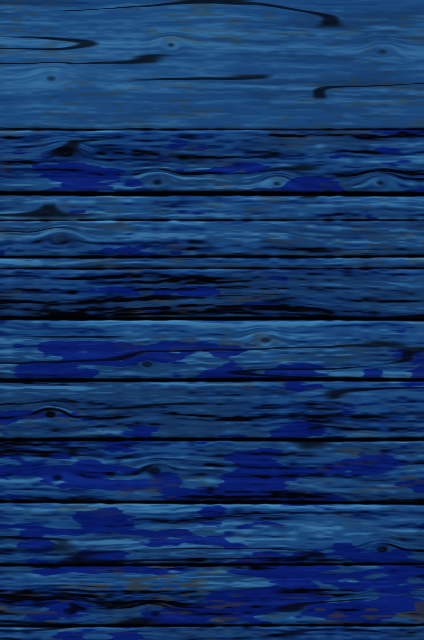
Give the GLSL for this texture, as a Shadertoy shader.

```glsl
// Weathered blue planks stacked top to bottom, split by dark uneven gaps.
// Stretched value noise makes the grain; knots bend its coordinate into rings,
// and thresholded noise adds paint remnants, cracks and worn ochre flecks.

const vec3 SHADOW = vec3(0.015, 0.02, 0.045);
const vec3 DEEP   = vec3(0.035, 0.14, 0.35);
const vec3 MID    = vec3(0.10, 0.27, 0.47);
const vec3 PALE   = vec3(0.20, 0.42, 0.60);
const vec3 SLATE  = vec3(0.09, 0.20, 0.33);
const vec3 PAINT  = vec3(0.02, 0.075, 0.39);
const vec3 OCHRE  = vec3(0.24, 0.21, 0.15);

const float KNOT_SPACING = 0.17;
const float KNOT_RADIUS  = 0.014;
const float GAP_ROUGH    = 0.0016;
const int GAPS = 11;

// Each gap: distance from the top edge, half width.
const vec2 GAP[GAPS] = vec2[GAPS](
    vec2(0.203, 0.0012), vec2(0.303, 0.0036), vec2(0.344, 0.0012),
    vec2(0.401, 0.0022), vec2(0.420, 0.0013), vec2(0.498, 0.0030),
    vec2(0.594, 0.0030), vec2(0.687, 0.0030), vec2(0.785, 0.0026),
    vec2(0.882, 0.0022), vec2(0.977, 0.0022));

// Each board: lightness, paint left on it, chance of knots.
const vec3 BOARD[GAPS + 1] = vec3[GAPS + 1](
    vec3(0.65, 0.00, 0.60), vec3(0.43, 0.42, 1.00), vec3(0.54, 0.15, 0.00),
    vec3(0.49, 0.20, 0.10), vec3(0.54, 0.10, 0.00), vec3(0.34, 0.30, 0.00),
    vec3(0.50, 0.42, 0.30), vec3(0.40, 0.38, 0.10), vec3(0.38, 0.50, 0.20),
    vec3(0.41, 0.46, 0.30), vec3(0.36, 0.58, 0.35), vec3(0.44, 0.45, 0.30));

float hash(vec2 p) {
    vec3 q = fract(p.xyx * vec3(0.1031, 0.1030, 0.0973));
    q += dot(q, q.yzx + 33.33);
    return fract((q.x + q.y) * q.z);
}

float noise(vec2 p) {
    vec2 i = floor(p), f = fract(p);
    f = f * f * (3.0 - 2.0 * f);
    return mix(mix(hash(i), hash(i + vec2(1, 0)), f.x),
               mix(hash(i + vec2(0, 1)), hash(i + vec2(1, 1)), f.x), f.y);
}

float fbm(vec2 p) {
    float sum = 0.0, amp = 0.53;
    for (int i = 0; i < 4; i++) {
        sum += amp * noise(p);
        p = p * 2.03 + 17.1;
        amp *= 0.5;
    }
    return sum;
}

void mainImage(out vec4 fragColor, in vec2 fragCoord) {
    float px = 1.0 / iResolution.y;
    vec2 p = vec2(fragCoord.x, iResolution.y - fragCoord.y) * px;

    // Find the board, its two edges and the gap coverage.
    int board = 0;
    float top = 0.0, bottom = 1.07, gap = 0.0, bevel = 0.0;
    float rough = GAP_ROUGH * (noise(p * vec2(70.0, 9.0)) - 0.5);
    for (int i = 0; i < GAPS; i++) {
        float seed = float(i) * 5.7;
        float tilt = (hash(vec2(seed, 3.0)) - 0.5) * 0.007 * (p.x - 0.33);
        float bend = 0.0015 * (noise(vec2(p.x * 6.0, seed)) - 0.5);
        float y = GAP[i].x + tilt + bend;
        float d = p.y - y;
        if (d > 0.0) { board = i + 1; top = y; }
        else bottom = min(bottom, y);
        float edge = abs(d) - GAP[i].y + rough;
        gap = max(gap, 1.0 - smoothstep(-px, px, edge));
        bevel += sign(d) * exp(-max(edge, 0.0) / 0.0025);
    }
    vec3 traits = BOARD[board];
    float id = float(board) * 13.7;
    float across = (p.y - top) / (bottom - top);
    vec2 q = p + vec2(id, id * 0.37);

    // Grain coordinate: gentle waviness, folded into rings around knots.
    float v = p.y + 0.022 * (fbm(q * vec2(3.5, 11.0)) - 0.5);
    vec2 cell = vec2(floor(p.x / KNOT_SPACING), id);
    vec2 knot = vec2((cell.x + mix(0.35, 0.65, hash(cell + 2.0))) * KNOT_SPACING,
                     mix(top, bottom, mix(0.3, 0.85, hash(cell + 5.0))));
    float hasKnot = step(hash(cell + 9.0), traits.z);
    float ring = length((p - knot) * vec2(0.6, 1.0));
    float pull = hasKnot * exp(-pow(ring / KNOT_RADIUS, 2.0));
    v = mix(v, knot.y + ring, pull) + id;

    // Layered streaks, softer on light boards.
    float grain = 0.42 * noise(vec2(q.x * 2.5, v * 125.0))
                + 0.36 * noise(vec2(q.x * 15.0, v * 260.0))
                + 0.22 * noise(vec2(q.x * 70.0, v * 410.0));
    float contrast = mix(1.65, 0.65, smoothstep(0.55, 0.64, traits.x));
    float cloud = fbm(q * vec2(4.0, 16.0)) - 0.5;
    float light = traits.x + contrast * (grain - 0.5) + 0.45 * cloud;

    // Wood colour ramp with greyer weathered areas.
    vec3 col = mix(DEEP, MID, smoothstep(0.15, 0.55, light));
    col = mix(col, PALE, smoothstep(0.55, 0.95, light));
    float grey = smoothstep(0.45, 0.7, fbm(q * vec2(5.0, 28.0) + 40.0));
    col = mix(col, SLATE, 0.55 * grey * (1.0 - smoothstep(0.5, 0.7, light)));

    // Paint remnants gather toward the lower edge; ochre shows on dark boards.
    float patchy = fbm(q * vec2(11.0, 45.0) + 80.0) + 0.16 * (across - 0.5);
    float paint = smoothstep(0.0, 0.05, patchy - 0.82 + 0.6 * traits.y);
    col = mix(col, PAINT * (0.75 + 0.5 * grain), paint * 0.8 * step(0.05, traits.y));
    float fleck = smoothstep(0.62, 0.74, noise(q * vec2(38.0, 210.0)));
    fleck *= smoothstep(0.45, 0.65, fbm(q * vec2(7.0, 22.0) + 9.0));
    col = mix(col, OCHRE, fleck * (0.25 + 0.5 * smoothstep(0.4, 0.33, traits.x)));
    col = mix(SHADOW, col, smoothstep(-0.08, 0.24, light));

    // Long cracks and dark knot hearts.
    float vein = abs(noise(vec2(q.x * 3.0, v * 42.0)) - 0.5);
    float crack = 1.0 - smoothstep(0.015, 0.05, vein);
    crack *= smoothstep(0.52, 0.68, noise(q * vec2(6.0, 30.0) + 60.0));
    float heart = hasKnot * (1.0 - smoothstep(0.002, 0.006, ring + 0.004 * (grain - 0.5)));
    col = mix(col, SHADOW, max(0.75 * crack, 0.6 * heart));

    // Lit upper edges, shaded lower edges, then the gaps.
    col *= 1.0 + 0.45 * clamp(bevel, -1.0, 1.0);
    fragColor = vec4(mix(col, SHADOW * 0.4, gap), 1.0);
}
```
